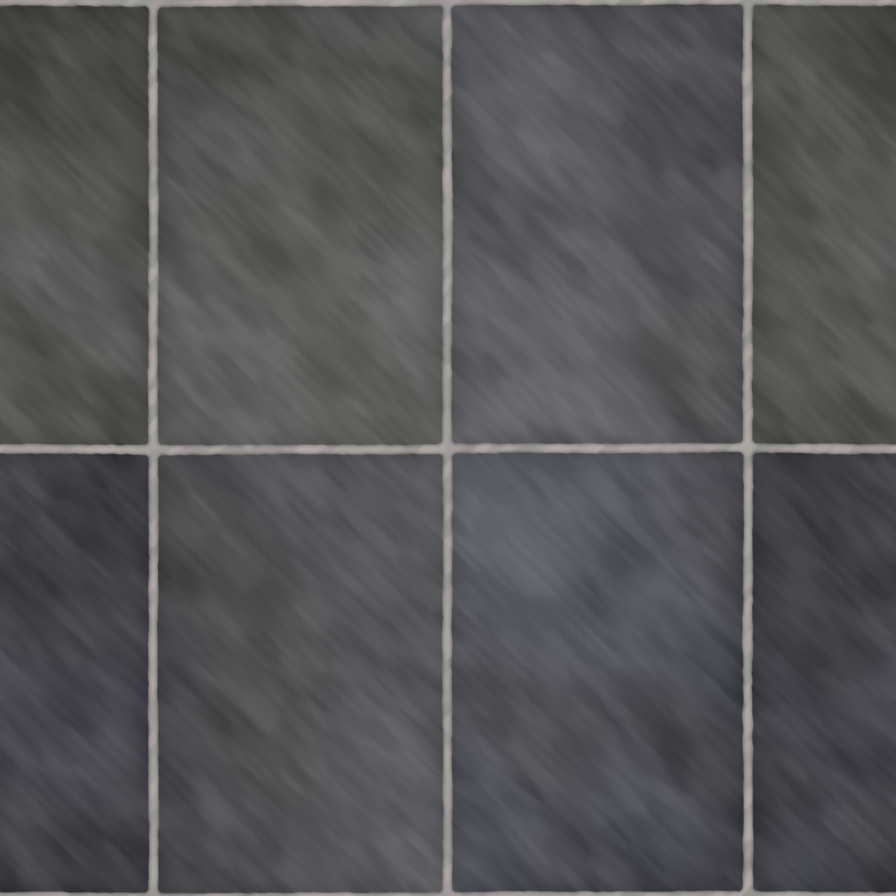
Write a Shadertoy shader that draws this texture.

```glsl
// Dark slate tiles, three across and two down, with pale grout and diagonal brushed mottling.

const float TAU = 6.2831853;
const vec2  GRID = vec2(3.0, 2.0);        // tiles across and down
const vec2  GRID_SHIFT = vec2(0.5, 0.0);  // half a tile wraps round the sides
const float GROUT_WIDTH = 0.0108;
const float CORNER_RADIUS = 0.005;
const float EDGE_WEAR = 0.0018;           // raggedness of the tile outline
const float EDGE_SHADE = 0.045;           // darkening beside the grout
const float EDGE_REACH = 0.014;
const vec3  GROUT_DARK = vec3(0.45, 0.45, 0.44);
const vec3  GROUT_LIGHT = vec3(0.70, 0.67, 0.66);
const vec3  COOL_TINT = vec3(-0.35, -0.35, 0.9);

// Per tile, bottom row first: tone, coolness, tone slope across, tone slope up
const vec4 TILES[6] = vec4[6](
    vec4(0.272,  0.018,  0.00,  0.01),
    vec4(0.330,  0.008,  0.06,  0.01),
    vec4(0.315,  0.020, -0.05,  0.05),
    vec4(0.315, -0.008, -0.02, -0.03),
    vec4(0.345, -0.005,  0.04, -0.06),
    vec4(0.345,  0.010, -0.03, -0.04));

vec3 hash3(vec3 p) {
    p = fract(p * vec3(0.1031, 0.1030, 0.0973));
    p += dot(p, p.yxz + 33.33);
    return fract((p.xxy + p.yzz) * p.zyx);
}

// Soft cellular noise on diagonal axes; freq = whole cells across and along
// the stroke. Cells are folded so that the result repeats over the canvas.
float strokes(vec2 p, vec2 freq, float sharpness) {
    vec2 q = vec2(p.x + p.y, p.x - p.y) * freq;
    vec2 base = floor(q);
    float total = 0.0, weightSum = 0.0;
    for (int j = -1; j <= 1; j++)
    for (int i = -1; i <= 1; i++) {
        vec2 cell = base + vec2(i, j);
        float wraps = floor((cell.x + 0.5) / freq.x);
        vec2 folded = cell - wraps * freq;
        folded.y = mod(folded.y, 2.0 * freq.y);
        vec3 rnd = hash3(vec3(folded, freq.x + freq.y));
        vec2 toPoint = cell + 0.15 + 0.7 * rnd.xy - q;
        float weight = exp(-sharpness * dot(toPoint, toPoint));
        total += weight * rnd.z;
        weightSum += weight;
    }
    return total / weightSum - 0.5;
}

float roundedBox(vec2 p, vec2 halfSize, float radius) {
    vec2 q = abs(p) - halfSize + radius;
    return length(max(q, 0.0)) + min(max(q.x, q.y), 0.0) - radius;
}

// Slight unevenness in the laying of the tiles
vec2 layingDrift(vec2 p) {
    return vec2(0.0017 + 0.003 * cos(TAU * (p.x - 0.104)) + 0.0004 * sin(TAU * 3.0 * p.y),
                -0.001 - 0.001 * sin(TAU * p.x) + 0.0004 * sin(TAU * 4.0 * p.x));
}

void mainImage(out vec4 fragColor, in vec2 fragCoord) {
    vec2 uv = fragCoord / iResolution.xy;
    float pixel = 1.0 / min(iResolution.x, iResolution.y);

    // Tile layout
    vec2 grid = (uv - layingDrift(uv)) * GRID + GRID_SHIFT;
    vec2 id = mod(floor(grid), GRID);
    vec2 local = fract(grid) - 0.5;
    vec4 tile = TILES[int(id.x + GRID.x * id.y + 0.5)];

    // Layered mottling, from broad clouds to fine scratches
    float cloud = strokes(uv, vec2(7.0, 4.0), 4.0);
    float patches = strokes(uv, vec2(19.0, 11.0), 4.0);
    float dabs = strokes(uv, vec2(48.0, 18.0), 6.0);
    float scratches = strokes(uv, vec2(120.0, 17.0), 5.0);

    // Slate face
    float d = roundedBox(local / GRID, 0.5 / GRID - 0.5 * GROUT_WIDTH, CORNER_RADIUS);
    d += EDGE_WEAR * (0.6 * dabs + 0.5 * scratches);
    float tone = tile.x + dot(tile.zw, local);
    tone += 0.055 * cloud + 0.07 * patches + 0.045 * dabs + 0.035 * scratches;
    tone -= EDGE_SHADE * exp(min(d, 0.0) / EDGE_REACH);
    vec3 slate = tone + COOL_TINT * (tile.y + 0.014 * cloud);

    // Grout, brushed on the opposite diagonal, darker at its sides
    vec2 mirrored = vec2(uv.x, -uv.y);
    float brushed = strokes(mirrored, vec2(64.0, 22.0), 7.0);
    float core = smoothstep(-0.001, 0.42 * GROUT_WIDTH, d);
    vec3 grout = mix(GROUT_DARK, GROUT_LIGHT, clamp(0.1 + 0.65 * core + 0.45 * brushed, 0.0, 1.0));
    grout += vec3(0.02, -0.01, 0.015) * strokes(mirrored, vec2(23.0, 14.0), 6.0);

    float soft = max(pixel, 0.0012);
    fragColor = vec4(mix(slate, grout, smoothstep(-soft, soft, d)), 1.0);
}
```
